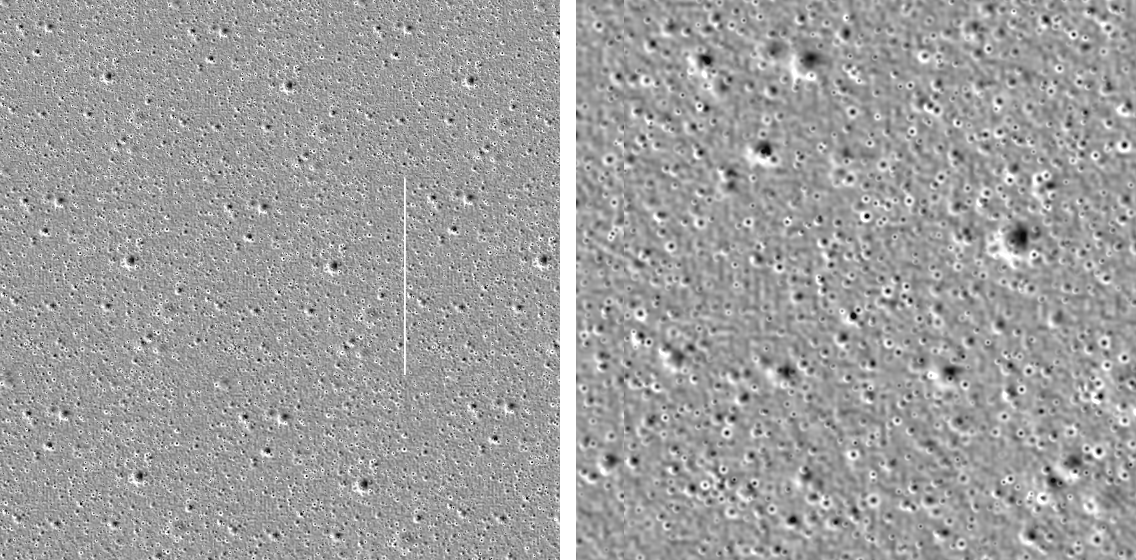
Left: the whole. Right: its middle third, enlarged.
This texture map is drawn by a three.js fragment shader. Its source:

```glsl
// Embossed grey ground pitted with craters, in square tiles of uneven size.
// Three rows of about three tiles share one periodic pattern: fixed large
// craters, hashed layers of small pits and rings, and a fine relief grain.
varying vec2 vUv;

const vec2 LIGHT = vec2(-0.77, 0.64); // toward the lower left, y down
const float BASE_GREY = 0.6;

float hash(vec2 p) {
  return fract(sin(dot(p, vec2(12.9898, 78.233))) * 43758.55);
}

// Whole cell index wrapped to 0..n-1, safe against rounding.
vec2 wrapCell(vec2 cell, float n) {
  return floor(mod(cell + 0.5, n));
}

// Value noise that repeats every n cells.
float noise(vec2 p, float n) {
  vec2 i = floor(p), f = fract(p);
  f = f * f * (3.0 - 2.0 * f);
  vec2 a = wrapCell(i, n), b = wrapCell(i + 1.0, n);
  return mix(mix(hash(a), hash(vec2(b.x, a.y)), f.x),
             mix(hash(vec2(a.x, b.y)), hash(b), f.x), f.y);
}

// Slope of the noise along the light direction.
float grain(vec2 q, float n) {
  vec2 p = q * n;
  return noise(p + 0.45 * LIGHT, n) - noise(p - 0.45 * LIGHT, n);
}

// Dark hollow with a lit crescent on the lower left; d is in radii.
float pit(vec2 d) {
  float l = length(d);
  vec2 core = d - vec2(0.3, -0.2);
  float lit = smoothstep(-0.5, 1.0, dot(d, LIGHT) / max(l, 0.001));
  return 0.35 * lit * exp(-pow((l - 0.85) * 2.8, 2.0))
       - 0.52 * exp(-4.0 * dot(core, core));
}

// Soft bright rim around a dark point; d is in radii.
float ring(vec2 d) {
  float l = length(d);
  float rim = l - 0.7;
  float lit = 0.8 + 0.3 * dot(d, LIGHT);
  return 0.38 * lit * exp(-6.0 * rim * rim) - 0.55 * exp(-7.0 * l * l);
}

// Large crater, wrapping over the tile borders.
float crater(vec2 q, vec2 centre, float radius, float depth) {
  return depth * pit((fract(q - centre + 0.5) - 0.5) / radius);
}

// Random clustered marks on an n by n grid; rings is the share drawn as rings.
float scatter(vec2 q, float n, float radius, float density, float rings, float seed) {
  vec2 g = q * n;
  float crowding = density * mix(0.5, 1.5, noise(floor(g) / n * 7.0, 7.0));
  float tone = 0.0;
  for (int j = -1; j <= 1; j++) {
    for (int i = -1; i <= 1; i++) {
      vec2 cell = floor(g) + vec2(float(i), float(j));
      vec2 wrapped = wrapCell(cell, n);
      vec2 id = wrapped + seed;
      crowding = density * mix(0.5, 1.5, noise(wrapped / n * 7.0, 7.0));
      if (hash(id) < crowding) {
        vec2 centre = cell + vec2(hash(id + 7.3), hash(id + 3.7));
        float size = radius * n * mix(0.7, 1.25, hash(id + 5.1));
        vec2 d = (g - centre) / size;
        float mark = hash(id + 9.4) < rings ? ring(d) : pit(d);
        tone += mark * mix(0.25, 1.0, hash(id + 1.9));
      }
    }
  }
  return tone;
}

// Left, top and size of the tile under x in one row.
vec3 tileAt(float x, vec4 lefts, vec4 tops, float lastSize) {
  if (x < lefts.y) return vec3(lefts.x, tops.x, lefts.y - lefts.x);
  if (x < lefts.z) return vec3(lefts.y, tops.y, lefts.z - lefts.y);
  if (x < lefts.w) return vec3(lefts.z, tops.z, lefts.w - lefts.z);
  return vec3(lefts.w, tops.w, lastSize);
}

vec3 tileLayout(vec2 p) {
  if (p.y < 0.313)
    return tileAt(p.x, vec4(-0.003, 0.3, 0.633, 0.953), vec4(0.0, 0.003, 0.0, 0.008), 0.325);
  if (p.y < 0.672)
    return tileAt(p.x, vec4(-0.003, 0.362, 0.723, 1.104), vec4(0.301, 0.3125, 0.293, 0.3), 0.38);
  return tileAt(p.x, vec4(0.0, 0.383, 0.794, 1.184), vec4(0.678, 0.68, 0.664, 0.67), 0.39);
}

float largeCraters(vec2 q) {
  float t = crater(q, vec2(0.13, 0.16), 0.022, 1.1) + crater(q, vec2(0.242, 0.14), 0.026, 0.5);
  t += crater(q, vec2(0.3, 0.162), 0.028, 1.0) + crater(q, vec2(0.224, 0.307), 0.022, 1.1);
  t += crater(q, vec2(0.361, 0.318), 0.022, 0.6) + crater(q, vec2(0.646, 0.455), 0.034, 1.1);
  t += crater(q, vec2(0.69, 0.368), 0.018, 0.9) + crater(q, vec2(0.087, 0.65), 0.022, 0.95);
  t += crater(q, vec2(0.26, 0.675), 0.021, 0.95) + crater(q, vec2(0.534, 0.675), 0.026, 0.9);
  t += crater(q, vec2(0.83, 0.693), 0.048, 0.35) + crater(q, vec2(0.885, 0.6), 0.02, 0.9);
  t += crater(q, vec2(0.736, 0.823), 0.024, 0.9) + crater(q, vec2(0.7, 0.86), 0.034, 0.4);
  return t + crater(q, vec2(0.8, 0.885), 0.032, 0.4) + crater(q, vec2(0.04, 0.01), 0.028, 0.45);
}

void main() {
  vec2 p = vec2(vUv.x, 1.0 - vUv.y);
  vec3 tile = tileLayout(p);
  vec2 q = fract((p - tile.xy) / tile.z);
  // Relief, from fine grain to large craters
  float grey = BASE_GREY + 0.18 * grain(q, 116.0) + 0.06 * grain(q, 52.0);
  grey += 0.15 * (noise(q * 124.0, 124.0) - 0.5);
  grey += scatter(q, 56.0, 0.0068, 0.36, 0.2, 0.13) * 0.65;
  grey += scatter(q, 30.0, 0.0105, 0.36, 0.15, 2.57);
  grey += scatter(q, 22.0, 0.0098, 0.34, 0.9, 4.31);
  grey += scatter(q, 14.0, 0.0145, 0.26, 0.0, 6.79) * 0.85 + largeCraters(q);
  // White gap beside the middle tile
  float gap = 1.0 - smoothstep(0.0008, 0.002, abs(p.x - 0.723));
  gap *= smoothstep(0.318, 0.320, p.y) * (1.0 - smoothstep(0.669, 0.671, p.y));
  gl_FragColor = vec4(vec3(mix(clamp(grey, 0.04, 1.0), 1.0, gap)), 1.0);
}
```
